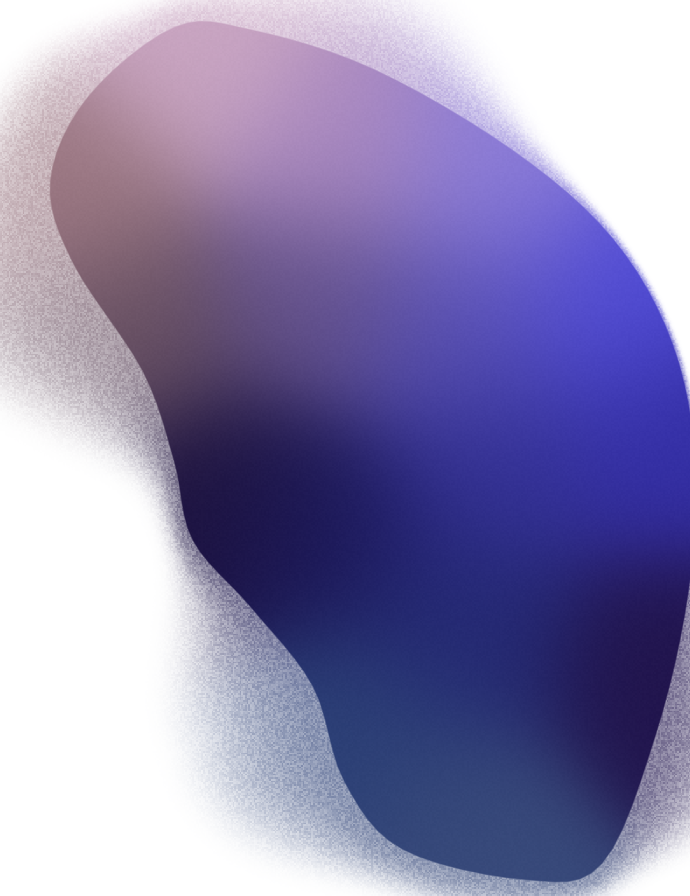
This background is drawn by a Shadertoy shader. Its source:

```glsl
// A soft, wavy blob filled with a colour mesh, on white, with a grainy halo.
// A closed spline gives the signed distance, Gaussian-weighted swatches give
// the fill, and a few wide lobes set how far the halo spreads along the rim.

const vec3  PAPER       = vec3(1.0);
const float MESH_SIGMA  = 0.081;  // blending radius of the swatches
const float HALO_ALPHA  = 0.56;   // halo strength right at the rim
const float HALO_MIN    = 0.004;  // narrowest halo
const float GRAIN_CELLS = 512.0;  // grain cells per canvas height
const float GRAIN_HALO  = 0.8;
const float GRAIN_FILL  = 0.012;
const int   STEPS       = 6;      // straight pieces per spline span

// Spline knots, clockwise from the top (unit: canvas height)
const int KNOTS = 21;
const vec2 KNOT[KNOTS] = vec2[KNOTS](
    vec2(.195, .970), vec2(.280, .967), vec2(.417, .923), vec2(.573, .832),
    vec2(.684, .734), vec2(.751, .616), vec2(.777, .479), vec2(.768, .336),
    vec2(.732, .180), vec2(.672, .036), vec2(.586, .018), vec2(.449, .052),
    vec2(.384, .128), vec2(.349, .234), vec2(.280, .322), vec2(.215, .397),
    vec2(.194, .486), vec2(.159, .586), vec2(.081, .707), vec2(.056, .798),
    vec2(.098, .892));

// Colour mesh: swatch centres and their colours
const int SWATCHES = 16;
const vec2 SWATCH_POS[SWATCHES] = vec2[SWATCHES](
    vec2(.221, .941), vec2(.078, .785), vec2(.143, .629), vec2(.241, .447),
    vec2(.378, .831), vec2(.547, .798), vec2(.352, .661), vec2(.508, .635),
    vec2(.677, .661), vec2(.742, .505), vec2(.547, .479), vec2(.365, .414),
    vec2(.521, .297), vec2(.736, .258), vec2(.391, .167), vec2(.508, .069));
const vec3 SWATCH_COLOR[SWATCHES] = vec3[SWATCHES](
    vec3(.79, .65, .76), vec3(.61, .47, .51), vec3(.40, .31, .38), vec3(.11, .07, .24),
    vec3(.67, .54, .75), vec3(.55, .49, .85), vec3(.38, .31, .53), vec3(.34, .31, .70),
    vec3(.32, .30, .84), vec3(.20, .18, .64), vec3(.20, .19, .58), vec3(.11, .10, .36),
    vec3(.14, .16, .45), vec3(.13, .08, .30), vec3(.17, .25, .46), vec3(.22, .29, .48));

// Halo lobes: centre, lobe radius, halo width
const int LOBES = 6;
const vec4 LOBE[LOBES] = vec4[LOBES](
    vec4(.046, .674, .169, .175), vec4(.286, .167, .156, .130),
    vec4(.768, .154, .117, .090), vec4(.404, .961, .182, .072),
    vec4(.078, .896, .104, .046), vec4(.547, .000, .117, .033));

float hash(vec2 cell) {
    vec3 q = fract(vec3(cell.xyx) * 0.1031);
    q += dot(q, q.yzx + 33.33);
    return fract((q.x + q.y) * q.z);
}

// Catmull-Rom interpolation between b and c
vec2 spline(vec2 a, vec2 b, vec2 c, vec2 d, float t) {
    return b + 0.5 * t * (c - a + t * (2.0*a - 5.0*b + 4.0*c - d
                                       + t * (3.0*(b - c) + d - a)));
}

// Signed distance to the closed spline, negative inside
float blobDistance(vec2 p) {
    float nearest = 1e9, side = 1.0;
    vec2 start = KNOT[0];
    for (int i = 0; i < KNOTS; i++) {
        vec2 a = KNOT[(i + KNOTS - 1) % KNOTS], b = KNOT[i];
        vec2 c = KNOT[(i + 1) % KNOTS], d = KNOT[(i + 2) % KNOTS];
        for (int k = 1; k <= STEPS; k++) {
            vec2 end = k == STEPS ? c : spline(a, b, c, d, float(k) / float(STEPS));
            vec2 e = end - start, w = p - start;
            vec2 off = w - e * clamp(dot(w, e) / dot(e, e), 0.0, 1.0);
            nearest = min(nearest, dot(off, off));
            // Flip the side at each edge crossed by a horizontal ray
            bvec3 cross3 = bvec3(p.y >= start.y, p.y < end.y, e.x * w.y > e.y * w.x);
            if (all(cross3) || all(not(cross3))) side = -side;
            start = end;
        }
    }
    return side * sqrt(nearest);
}

vec3 meshColor(vec2 p) {
    vec4 sum = vec4(0.0);
    for (int i = 0; i < SWATCHES; i++) {
        vec2 v = (p - SWATCH_POS[i]) / MESH_SIGMA;
        sum += vec4(SWATCH_COLOR[i], 1.0) * exp(-0.5 * dot(v, v));
    }
    return sum.rgb / sum.a;
}

float haloWidth(vec2 p) {
    float width = HALO_MIN;
    for (int i = 0; i < LOBES; i++) {
        vec2 v = (p - LOBE[i].xy) / LOBE[i].z;
        width += LOBE[i].w * exp(-dot(v, v));
    }
    return width;
}

void mainImage(out vec4 fragColor, in vec2 fragCoord) {
    vec2 p = fragCoord / iResolution.y;
    float pixel = 1.0 / iResolution.y;
    float dist = blobDistance(p);
    float grain = hash(floor(p * GRAIN_CELLS)) - 0.5;
    vec3 fill = meshColor(p);

    // Grainy halo, then the crisp body over it
    float reach = max(dist, 0.0) / haloWidth(p);
    float halo = HALO_ALPHA * exp(-reach * reach);
    halo = clamp(halo + GRAIN_HALO * grain * halo * (1.0 - halo), 0.0, 1.0);
    float body = 1.0 - smoothstep(-pixel, pixel, dist);
    vec3 color = mix(PAPER, fill, halo);
    color = mix(color, fill + GRAIN_FILL * grain, body);
    fragColor = vec4(color, 1.0);
}
```
